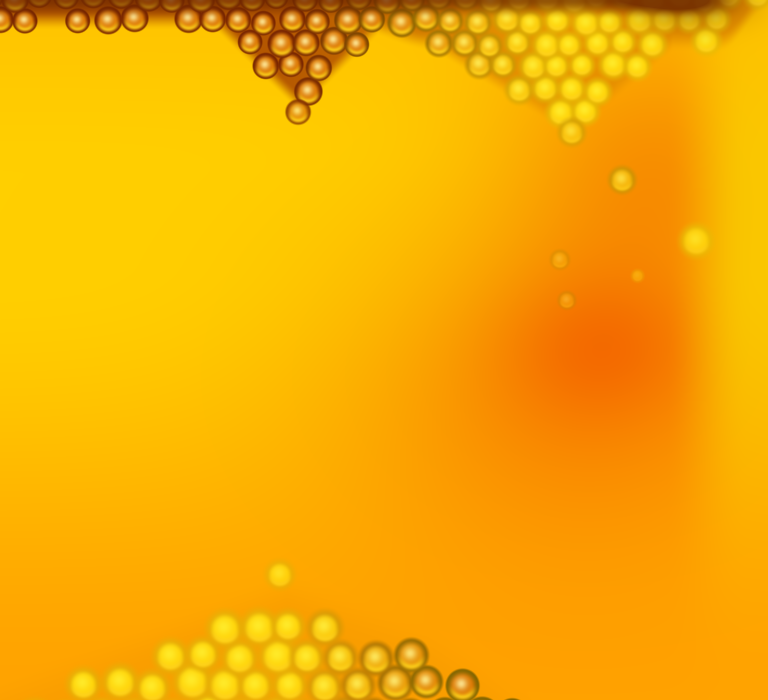
Reproduce this background procedurally as a WebGL 2 fragment shader.

```glsl
#version 300 es
precision highp float;
// Golden liquid with an orange glow, foam along the top and a bubble pile below.
uniform vec2 u_resolution;
out vec4 fragColor;

vec2 hash2(vec2 p) {
  vec3 q = fract(p.xyx * vec3(0.1031, 0.1030, 0.0973));
  q += dot(q, q.yzx + 33.33);
  return fract((q.xx + q.yz) * q.zy);
}

float blob(vec2 p, vec2 center, vec2 size) {
  vec2 q = (p - center) / size;
  return exp(-dot(q, q));
}

// Smooth liquid colour: vertical gold ramp, orange glow, bright right edge
vec3 liquid(vec2 p) {
  float green = mix(0.64, 0.81, smoothstep(0.02, 0.62, p.y));
  green -= 0.04 * smoothstep(0.75, 1.0, p.y);
  float wall = 1.0 - smoothstep(0.95, 1.07, p.x);
  float glow = 0.23 * blob(p, vec2(0.84, 0.46), vec2(0.34, 0.24));
  glow += 0.13 * blob(p, vec2(0.86, 0.51), vec2(0.15, 0.11));
  glow += 0.21 * blob(p, vec2(0.94, 0.77), vec2(0.22, 0.19));
  green -= glow * mix(0.2, 1.0, wall);
  return vec3(1.0 - 0.12 * glow, green, 0.0);
}

// Depth of the foam below the top edge
float foamDepth(float x) {
  float strip = mix(0.032, 0.062, smoothstep(0.5, 0.62, x));
  float leftTip = 0.15 - 0.98 * abs(x - 0.428);
  float side = x - 0.817;
  float rightTip = 0.185 - (side < 0.0 ? 0.62 : 0.85) * abs(side);
  return max(strip, max(leftTip, rightTip)) * (1.0 - smoothstep(1.03, 1.1, x));
}

// Height of the pile above the bottom edge
float pileHeight(float x) {
  return 0.135 - 0.37 * abs(x - 0.41) - 0.3 * max(x - 0.61, 0.0);
}

// One bubble in its own unit circle, from crisp (0) to defocused (1)
vec3 bubble(vec3 color, vec2 q, float blur, vec3 rim) {
  float r = length(q);
  float soft = mix(0.08, 0.36, blur);
  float mask = 1.0 - smoothstep(1.0 - soft, 1.0 + soft, r);
  vec3 body = mix(vec3(0.86, 0.46, 0.0), vec3(1.0, 0.82, 0.02), blur);
  body = mix(body, rim, smoothstep(0.5, 0.92, r) * (1.0 - 0.8 * blur));
  float arc = exp(-30.0 * (r - 0.66) * (r - 0.66)) * smoothstep(-0.1, 0.7, -q.y);
  body = mix(body, vec3(1.0, 0.82, 0.1), 0.85 * arc);
  float core = blob(q, vec2(-0.08, 0.12), vec2(mix(0.36, 0.5, blur)));
  body = mix(body, mix(vec3(1.0, 0.93, 0.62), vec3(1.0, 0.93, 0.18), blur), 0.85 * core);
  return mix(color, body, mask);
}

vec3 rimColor(float x) {
  return mix(vec3(0.48, 0.15, 0.0), vec3(0.52, 0.4, 0.0), smoothstep(0.4, 0.62, x));
}

// Packed rows of jittered bubbles, kept where they lie inside the foam or pile
vec3 packedBubbles(vec3 color, vec2 p, float pitch, bool top) {
  vec2 spacing = pitch * vec2(1.0, 0.866);
  float row = floor(p.y / spacing.y);
  for (int j = -1; j <= 1; j++) {
    float y = row + float(j);
    float shift = 0.5 * mod(y, 2.0);
    float column = floor(p.x / spacing.x - shift);
    for (int i = -1; i <= 1; i++) {
      vec2 id = vec2(column + float(i), y);
      vec2 rnd = hash2(id + 17.0);
      vec2 c = (id + vec2(shift + 0.5, 0.5) + 0.24 * (rnd - 0.5)) * spacing;
      bool inside = top ? 1.0 - c.y < foamDepth(c.x) : c.y < pileHeight(c.x);
      if (!inside) continue;
      float blur = top ? smoothstep(0.5, 0.82, c.x) : 1.0 - smoothstep(0.4, 0.68, c.x);
      float radius = pitch * (0.45 + 0.09 * rnd.x);
      color = bubble(color, (p - c) / radius, blur, rimColor(c.x));
    }
  }
  return color;
}

void main() {
  vec2 p = gl_FragCoord.xy / u_resolution.y;
  p.x *= 1.0973 * u_resolution.y / u_resolution.x;
  vec3 color = liquid(p);

  // Warm shadow between the bubbles
  float depth = 1.0 - p.y;
  float foam = 1.0 - smoothstep(-0.018, 0.012, depth - foamDepth(p.x));
  vec3 gap = mix(vec3(0.65, 0.26, 0.0), vec3(0.89, 0.55, 0.0), smoothstep(0.35, 0.8, p.x));
  color = mix(color, gap, 0.85 * foam);
  float pile = 1.0 - smoothstep(-0.02, 0.05, p.y - pileHeight(p.x));
  color = mix(color, vec3(0.97, 0.61, 0.0), 0.75 * pile);

  color = packedBubbles(color, p, 0.038, true);
  color = packedBubbles(color, p, 0.049, false);

  // Loose bubbles: centre, radius, blur
  vec4 loose[8] = vec4[8](
    vec4(0.426, 0.840, 0.018, 0.1), vec4(0.817, 0.811, 0.019, 0.8),
    vec4(0.889, 0.743, 0.019, 0.7), vec4(0.995, 0.656, 0.023, 1.0),
    vec4(0.800, 0.629, 0.014, 0.6), vec4(0.911, 0.606, 0.009, 1.0),
    vec4(0.810, 0.571, 0.013, 0.6), vec4(0.400, 0.179, 0.020, 1.0));
  for (int i = 0; i < 8; i++) {
    vec4 b = loose[i];
    vec3 lit = bubble(color, (p - b.xy) / b.z, b.w, rimColor(b.x));
    color = mix(color, lit, b.z < 0.015 ? 0.4 : 0.85);
  }

  // Dark band along the top, deepest at the upper right
  float band = 0.75 * (1.0 - smoothstep(0.0, 0.028, depth)) * (1.0 - smoothstep(0.95, 1.08, p.x));
  band += 0.6 * blob(p, vec2(0.98, 1.0), vec2(0.08, 0.035));
  color = mix(color, vec3(0.43, 0.15, 0.0), min(band, 0.9));
  fragColor = vec4(color, 1.0);
}
```
